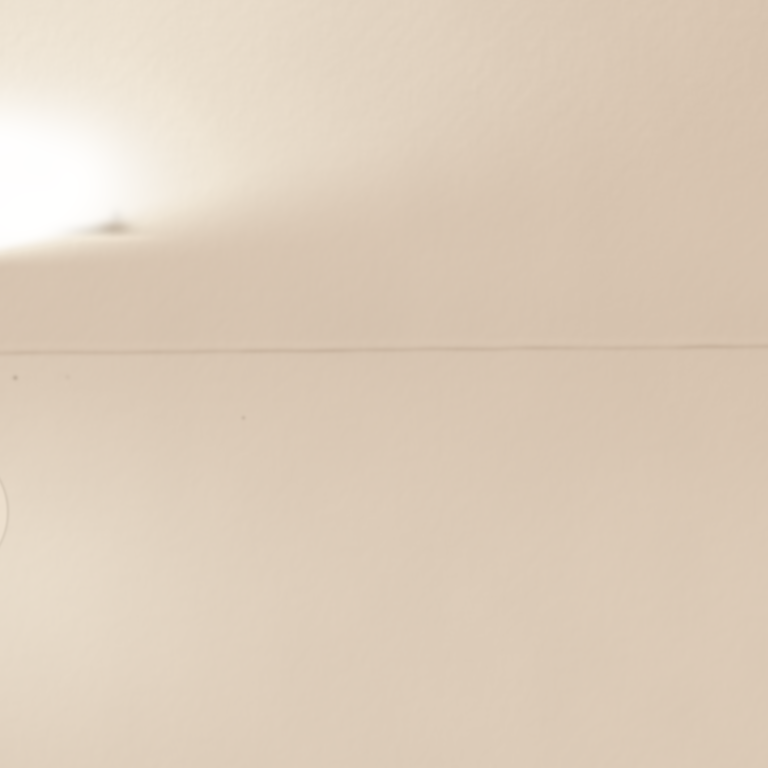
Give the GLSL for this texture, as a WebGL 1 fragment shader.

```glsl
precision highp float;
// Cream plaster wall with a glowing patch of light, a soft shadow edge and a thin seam.
uniform vec2 u_resolution;

#define SHADE_COLOR vec3(0.845, 0.772, 0.695)
#define CREAM_COLOR vec3(0.930, 0.890, 0.825)
#define GLARE_COLOR vec3(1.0, 0.998, 0.995)
#define SEAM_LEFT 0.540
#define SEAM_RISE 0.009
#define SEAM_DEPTH 0.045
#define GRAIN_SCALE 95.0
#define GRAIN_DEPTH 0.020

float hash(vec2 p) {
  return fract(sin(dot(p, vec2(127.1, 311.7))) * 43758.55);
}

float noise(vec2 p) {
  vec2 cell = floor(p);
  vec2 f = fract(p);
  f = f * f * (3.0 - 2.0 * f);
  return mix(mix(hash(cell), hash(cell + vec2(1.0, 0.0)), f.x),
             mix(hash(cell + vec2(0.0, 1.0)), hash(cell + vec2(1.0, 1.0)), f.x), f.y);
}

float plasterHeight(vec2 p) {
  float height = 0.0;
  float amplitude = 0.55;
  vec2 q = p * GRAIN_SCALE * vec2(1.0, 0.8);
  for (int i = 0; i < 3; i++) {
    height += amplitude * noise(q);
    q = q * 1.9 + 13.7;
    amplitude *= 0.5;
  }
  return height;
}

// Soft elliptical spot, 1 at its centre
float spot(vec2 p, vec2 center, vec2 radius) {
  vec2 d = (p - center) / radius;
  return exp(-dot(d, d));
}

float upperLight(vec2 p) {
  // The shadow edge climbs and blurs towards the right
  float edge = 0.667 + 0.135 * p.x + 0.12 * p.x * p.x;
  float blur = 0.018 + 0.13 * p.x;
  float lit = smoothstep(-blur, blur, p.y - edge);
  float cream = 0.47 * exp(-p.x * p.x / 0.36);
  float glare = 0.72 * spot(p, vec2(-0.02, 0.755), vec2(0.23, 0.115));
  return lit * (cream + glare);
}

float lowerLight(vec2 p, float seamY) {
  float below = 1.0 - smoothstep(seamY - 0.01, seamY + 0.004, p.y);
  float wash = 0.09 * (1.0 - smoothstep(0.20, 0.54, p.y));
  float sideGlow = 0.28 * spot(p, vec2(-0.04, 0.25), vec2(0.32, 0.23));
  return below * (wash + sideGlow + 0.015);
}

vec3 wallColor(float light) {
  vec3 warm = mix(SHADE_COLOR, CREAM_COLOR, clamp(light * 2.0, 0.0, 1.0));
  return mix(warm, GLARE_COLOR, smoothstep(0.42, 1.05, light));
}

void main() {
  vec2 p = gl_FragCoord.xy / u_resolution;
  float seamY = SEAM_LEFT + SEAM_RISE * p.x;
  float light = upperLight(p) + lowerLight(p, seamY);
  vec3 color = wallColor(light);

  // Warm dimming at the far right and along the shaded band
  color -= vec3(0.004, 0.007, 0.009) * smoothstep(0.5, 1.0, p.x);
  color -= 0.007 * spot(p, vec2(0.55, 0.57), vec2(0.6, 0.07));

  // Embossed plaster grain, calmer inside the glare
  vec2 slope = vec2(0.004, -0.004);
  float relief = plasterHeight(p) - plasterHeight(p + slope);
  float rough = mix(0.55, 1.0, smoothstep(0.68, 0.9, p.y));
  color += GRAIN_DEPTH * relief * rough * (1.0 - smoothstep(0.5, 0.9, light));
  color += 0.007 * (noise(p * vec2(18.0, 14.0)) - 0.5);

  // Seam with a faint highlight above and uneven strength
  float seamOffset = p.y - seamY - 0.0015 * (noise(vec2(p.x * 25.0, 4.0)) - 0.5);
  float seam = exp(-pow(seamOffset / 0.0034, 2.0));
  float seamWear = 0.65 + 0.6 * noise(vec2(p.x * 30.0, 9.0));
  color -= SEAM_DEPTH * seam * seamWear * vec3(0.9, 1.0, 1.05);
  color += 0.008 * spot(vec2(0.0, seamOffset), vec2(0.0, 0.009), vec2(1.0, 0.005));

  // Dent beside the glare, with its lit lower rim
  color -= 0.13 * spot(p, vec2(0.150, 0.704), vec2(0.020, 0.009)) * vec3(0.85, 1.0, 1.1);
  color -= 0.06 * spot(p, vec2(0.130, 0.700), vec2(0.040, 0.008));
  color -= 0.04 * spot(p, vec2(0.152, 0.718), vec2(0.009, 0.010));
  color += 0.035 * spot(p, vec2(0.150, 0.690), vec2(0.045, 0.005));

  // Rim of a round mark at the left border
  float rim = length(p - vec2(-0.078, 0.333)) - 0.0885;
  color -= 0.045 * exp(-pow(rim / 0.0022, 2.0));
  color += 0.025 * (1.0 - smoothstep(-0.004, 0.0, rim));

  // Small specks
  color -= 0.10 * spot(p, vec2(0.020, 0.508), vec2(0.0035));
  color -= 0.06 * spot(p, vec2(0.317, 0.456), vec2(0.003));
  color -= 0.03 * spot(p, vec2(0.088, 0.509), vec2(0.004));

  gl_FragColor = vec4(clamp(color, 0.0, 1.0), 1.0);
}
```
